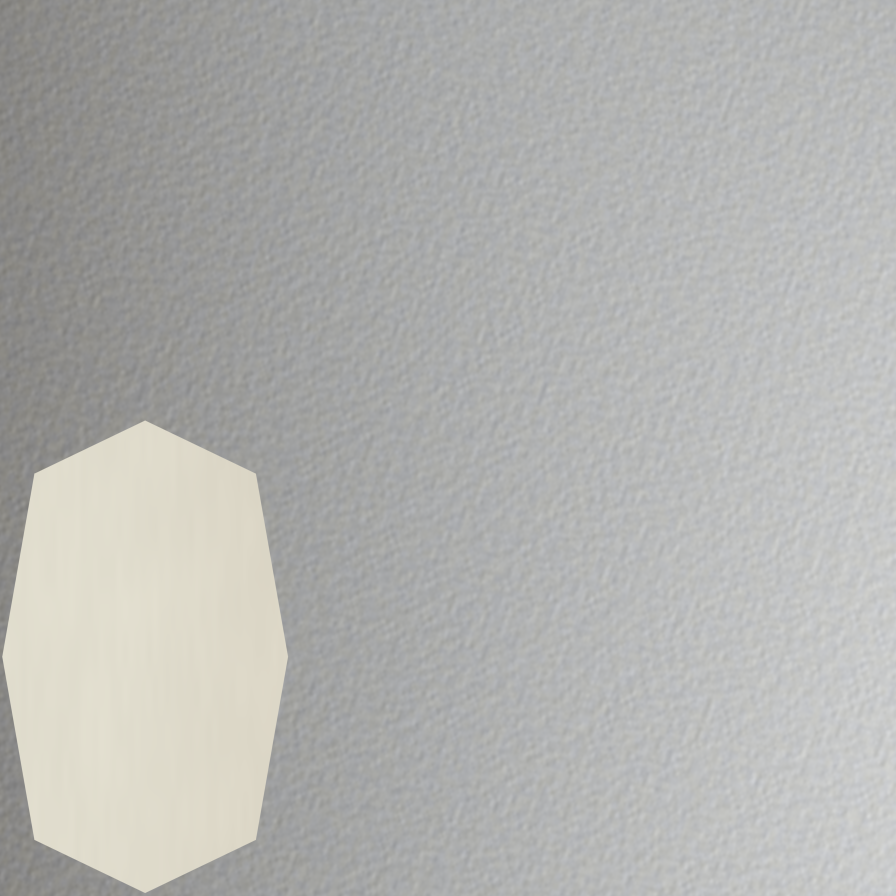
Reproduce this texture procedurally as a Shadertoy shader.

```glsl
// Pale elongated octagon on a brushed grey sheet with fine embossed grain.
#define PANEL_CENTER vec2(0.162, 0.267)
#define PANEL_HALF vec2(0.1595, 0.2637)
#define CORNER_RATIO 0.775
#define GRAIN_CELLS 185.0
#define GRAIN_STRENGTH 0.075
#define TINT_STRENGTH 0.022
#define FIBER_STRENGTH 0.012
#define CREAM vec3(0.880, 0.866, 0.806)
#define CREAM_SHADE vec3(0.855, 0.832, 0.768)

float hash(vec2 p) {
    return fract(sin(dot(p, vec2(127.1, 311.7))) * 43758.5453);
}

float valueNoise(vec2 p) {
    vec2 cell = floor(p);
    vec2 f = fract(p);
    f = f * f * (3.0 - 2.0 * f);
    float low = mix(hash(cell), hash(cell + vec2(1, 0)), f.x);
    float high = mix(hash(cell + vec2(0, 1)), hash(cell + vec2(1, 1)), f.x);
    return mix(low, high, f.y);
}

// Signed distance to the nearest edge line of a symmetric octagon.
float octagonDistance(vec2 p) {
    p = abs(p);
    float slope = (1.0 - CORNER_RATIO) / CORNER_RATIO;
    vec2 sideNormal = vec2(1.0, slope) / PANEL_HALF;
    vec2 capNormal = vec2(slope, 1.0) / PANEL_HALF;
    float side = (dot(p, sideNormal) - 1.0) / length(sideNormal);
    float cap = (dot(p, capNormal) - 1.0) / length(capNormal);
    return max(side, cap);
}

// Light spreads to the right and strengthens toward the lower corner.
vec3 sheetColor(vec2 uv) {
    float topLight = 0.525 + 0.185 * (1.0 - (1.0 - uv.x) * (1.0 - uv.x));
    float lowLight = 0.53 + 0.27 * uv.x + 0.04 * uv.x * (1.0 - uv.x);
    float light = mix(lowLight, topLight, uv.y * uv.y);
    vec3 warm = vec3(0.004, 0.0, -0.010);
    vec3 cool = vec3(-0.003, 0.002, 0.001);
    vec3 color = vec3(light) + mix(warm, cool, smoothstep(0.52, 0.68, light));

    // Slanted grain, lit from one side, with a faint colour drift.
    vec2 g = mat2(0.94, 0.34, -0.34, 0.94) * uv * GRAIN_CELLS;
    g.y *= 0.8;
    float relief = valueNoise(g) - valueNoise(g + vec2(0.9, -0.35));
    float fine = valueNoise(g * 1.7 + 31.0) - 0.5;
    float drift = valueNoise(g * 0.7 + 83.0) - 0.5;
    color += GRAIN_STRENGTH * (0.65 * relief + 0.35 * fine);
    return color + TINT_STRENGTH * drift * vec3(0.6, 0.3, -1.0);
}

// Cream surface with soft upright fibres and a rosier right edge.
vec3 panelColor(vec2 uv) {
    vec2 q = (uv - PANEL_CENTER) / PANEL_HALF;
    float shade = smoothstep(-0.3, 1.1, q.x) * 0.75 + 0.2 * q.y * q.y;
    float fiber = valueNoise(uv * vec2(150.0, 22.0)) - 0.5;
    float mottle = valueNoise(uv * vec2(28.0, 12.0) + 17.0) - 0.5;
    return mix(CREAM, CREAM_SHADE, shade) + FIBER_STRENGTH * (fiber + mottle);
}

void mainImage(out vec4 fragColor, in vec2 fragCoord) {
    vec2 uv = fragCoord / iResolution.xy;
    float pixel = 1.0 / iResolution.y;
    float edge = octagonDistance(uv - PANEL_CENTER);
    float panel = 1.0 - smoothstep(-0.7 * pixel, 0.7 * pixel, edge);
    vec3 color = mix(sheetColor(uv), panelColor(uv), panel);
    fragColor = vec4(color, 1.0);
}
```
